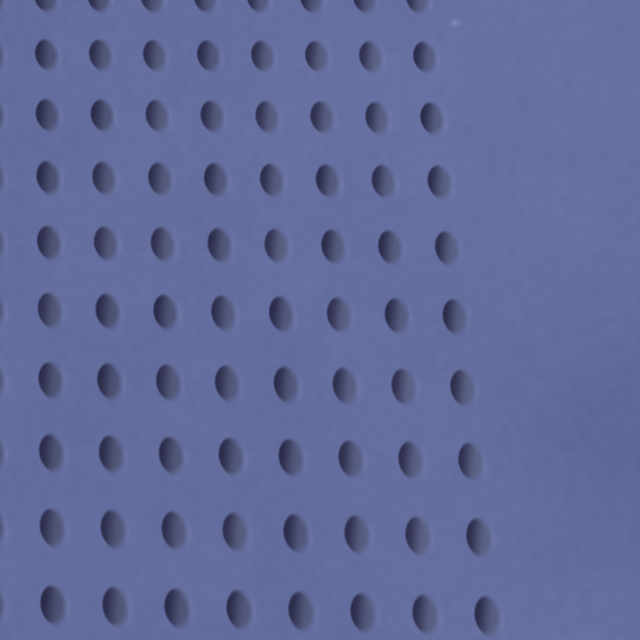
A WebGL 1 fragment shader for this texture:

```glsl
precision highp float;
// Blue perforated sheet: a receding grid of oval dimples beside a smooth blank margin.
uniform vec2 u_resolution;

float hash(vec2 p) {
    return fract(sin(dot(p, vec2(127.1, 311.7))) * 43758.5);
}

float valueNoise(vec2 p) {
    vec2 cell = floor(p);
    vec2 f = fract(p);
    f = f * f * (3.0 - 2.0 * f);
    return mix(mix(hash(cell), hash(cell + vec2(1.0, 0.0)), f.x),
               mix(hash(cell + vec2(0.0, 1.0)), hash(cell + vec2(1.0, 1.0)), f.x), f.y);
}

float glow(vec2 p, vec2 center, vec2 radius) {
    vec2 d = (p - center) / radius;
    return exp(-dot(d, d));
}

// Sheet colour with broad light and shade plus faint grain
vec3 sheet(vec2 p) {
    vec3 color = vec3(0.390, 0.430, 0.620);
    color += vec3(0.012, 0.012, 0.018) * glow(p, vec2(0.9, 0.1), vec2(0.5, 0.45));
    color -= vec3(0.030, 0.030, 0.035) * glow(p, vec2(1.0, 0.66), vec2(0.17, 0.17));
    color += vec3(0.012) * glow(p, vec2(0.9, 1.0), vec2(0.25, 0.12));
    color += 0.012 * (valueNoise(p * 9.0) - 0.5);
    color += 0.014 * (valueNoise(p * 90.0) - 0.5);
    color += vec3(0.10, 0.09, 0.06) * glow(p, vec2(0.711, 0.036), vec2(0.007, 0.005));
    return color;
}

// One dimple: crisp dark left rim, grey floor, soft right edge
vec3 dimple(vec3 color, vec2 d, vec2 radius, float column, float seed) {
    vec2 q = d / radius;
    q.x -= 0.14 * q.y;
    q.x *= 1.0 + 0.10 * q.y * q.y;
    float dist = length(q);
    float side = smoothstep(-0.5, 0.9, q.x + 0.25 * q.y);
    float softness = mix(0.13, 0.36, side);
    float mask = 1.0 - smoothstep(1.0 - softness, 1.0 + softness, dist);
    float lightness = smoothstep(-1.0, 0.6, q.x + 0.28 * q.y);
    vec3 floorColor = mix(vec3(0.315, 0.335, 0.465), vec3(0.350, 0.375, 0.515), column / 7.0);
    vec3 inside = mix(vec3(0.175, 0.175, 0.295), floorColor, lightness);
    inside += 0.03 * (seed - 0.5);
    color += vec3(0.030, 0.030, 0.025) * glow(q, vec2(1.25, 0.15), vec2(0.28, 0.7));
    return mix(color, inside, mask);
}

void main() {
    vec2 p = gl_FragCoord.xy / u_resolution;
    p.y = 1.0 - p.y; // measured down from the top edge
    vec3 color = sheet(p);

    // Rows widen and drift apart toward the bottom
    for (int i = 0; i < 11; i++) {
        float row = float(i);
        float startX = 0.0705 + 0.0013 * row;
        float spacing = 0.083 + 0.00139 * row + 0.000017 * row * row;
        float column = clamp(floor((p.x - startX) / spacing + 0.5), -1.0, 7.0);
        vec2 center = vec2(startX + column * spacing,
                           -0.005 + 0.0883 * row + 0.00192 * row * row
                           + column * (0.0003 + 0.00023 * row));
        vec2 d = p - center;
        vec2 radius = vec2(0.0165 + 0.00025 * row, 0.0225 + 0.0008 * row);
        if (abs(d.y) < 0.055) {
            color = dimple(color, d, radius, max(column, 0.0), hash(vec2(column, row)));
        }
    }
    gl_FragColor = vec4(color, 1.0);
}
```
